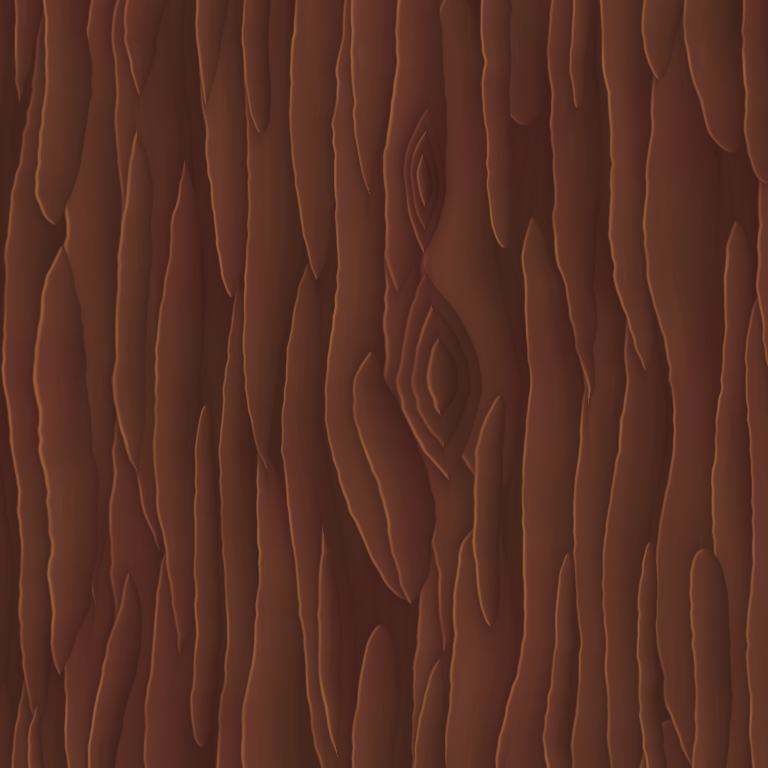
This texture is drawn by a Shadertoy shader. Its source:

```glsl
// Painted tree bark: long overlapping wooden strands with thin golden left rims.

#define DARK_BROWN vec3(0.245, 0.130, 0.098)
#define LIT_BROWN vec3(0.435, 0.245, 0.178)
#define GOLD vec3(0.600, 0.385, 0.200)
#define RIM_WIDTH 0.0021
#define RIM_GLOW 0.62
#define SHADOW_WIDTH 0.0085
#define SHADOW_DEPTH 0.50
#define WAVE 0.062
#define RAGGED 0.006
#define GRAIN 0.13

float hash(vec2 p) {
    return fract(sin(dot(p, vec2(127.1, 311.7))) * 43758.545);
}

float noise(vec2 p) {
    vec2 cell = floor(p), f = fract(p);
    f = f * f * (3.0 - 2.0 * f);
    return mix(mix(hash(cell), hash(cell + vec2(1, 0)), f.x),
               mix(hash(cell + vec2(0, 1)), hash(cell + vec2(1, 1)), f.x), f.y);
}

// Paints one strand over the tone; power sets how pointed its ends are.
void paintStrand(inout float tone, vec2 q, vec2 size, vec2 power, float tint) {
    vec2 u = max(abs(q / size), 1e-3);
    vec2 raised = pow(u, power);
    vec2 slope = power * raised / u / size;
    float steep = max(length(slope), 1e-3);
    float inside = (1.0 - raised.x - raised.y) / steep;
    float facing = -sign(q.x) * slope.x / steep;

    // Shadow cast on the strands below, deepest on the left
    float reach = max(-inside, 0.0) / SHADOW_WIDTH;
    tone *= 1.0 - SHADOW_DEPTH * exp(-reach) * mix(0.45, 1.0, smoothstep(-0.5, 0.5, facing));

    // Body falls from a lit left side to a dark right side
    float across = q.x / size.x;
    float body = mix(0.80, 0.27, smoothstep(-0.9, 1.0, across)) + tint;
    body -= 0.16 * exp(-max(inside, 0.0) / 0.005) * smoothstep(0.0, 0.7, -facing);

    // Golden rim, uneven along its length
    float offset = (inside - RIM_WIDTH) / RIM_WIDTH;
    float wear = 0.35 + 0.85 * noise(q * vec2(9.0, 23.0) + tint * 91.0);
    float lit = smoothstep(-0.25, 0.65, facing);
    body += RIM_GLOW * wear * lit * exp(-offset * offset);
    body += 0.13 * lit * exp(-max(inside, 0.0) / 0.007);

    float soft = max(0.0014, 0.8 / iResolution.y);
    tone = mix(tone, body, smoothstep(-soft, soft, inside));
}

// Scatters strands on a staggered grid; columns to the right overlap the left.
void paintLayer(inout float tone, vec2 p, vec2 spacing, vec2 thin, vec2 wide, float share, float seed) {
    float column = floor(p.x / spacing.x);
    for (int i = -2; i <= 2; i++) {
        float cx = column + float(i);
        float stagger = hash(vec2(cx, seed));
        float row = floor(p.y / spacing.y - stagger);
        for (int j = -1; j <= 1; j++) {
            vec2 id = vec2(cx, row + float(j)) + seed * 7.3;
            if (hash(id + 5.7) > share) continue;
            float a = hash(id), b = hash(id + 17.3), c = hash(id + 41.9);
            vec2 center = vec2(cx + 0.5 + 0.6 * (a - 0.5),
                               row + float(j) + 0.5 + stagger + 0.4 * (b - 0.5)) * spacing;
            vec2 q = p - center;
            vec2 size = mix(thin, wide, vec2(c, a));
            q.x += 0.045 * (b - 0.5) * q.y + 0.006 * sin(q.y * 13.0 + c * 6.3);
            vec2 power = vec2(mix(1.0, 2.2, b), mix(2.0, 6.5, b));
            paintStrand(tone, q, size, power, 0.18 * (hash(id + 63.1) - 0.5));
        }
    }
}

vec2 knotCenter(int i) {
    return vec2(0.57, 0.51 + 0.255 * float(i));
}

void mainImage(out vec4 fragColor, in vec2 fragCoord) {
    vec2 uv = fragCoord / iResolution.y;
    vec2 p = uv;

    // Shared flow: slow sway, ragged edges, swelling around knots
    p.x += WAVE * (noise(uv * vec2(4.5, 4.0) + 3.1) - 0.5);
    p.x += RAGGED * (noise(uv * vec2(14.0, 24.0)) - 0.5);
    p.x += 0.4 * RAGGED * (noise(uv * vec2(30.0, 75.0)) - 0.5);
    vec2 flow = p;
    for (int i = 0; i < 2; i++) {
        vec2 q = p - knotCenter(i);
        vec2 spread = q / vec2(0.09, 0.14);
        flow.x -= 0.55 * q.x * exp(-dot(spread, spread));
    }

    // Broad strands first, then slimmer ones on top
    float tone = 0.22;
    paintLayer(tone, flow, vec2(0.066, 0.80), vec2(0.030, 0.32), vec2(0.050, 0.54), 1.0, 1.0);
    paintLayer(tone, flow, vec2(0.098, 0.52), vec2(0.013, 0.13), vec2(0.030, 0.30), 0.72, 4.0);

    // Nested pointed rings of the knots
    for (int i = 0; i < 2; i++) {
        float scale = 1.0 - 0.3 * float(i);
        for (int ring = 0; ring < 3; ring++) {
            float shrink = scale * (1.0 - 0.31 * float(ring));
            vec2 q = p - knotCenter(i);
            paintStrand(tone, q, vec2(0.043, 0.135) * shrink, vec2(1.1, 1.9), -0.07 * float(ring));
        }
    }

    // Brushed fibres and broad patches of paint
    float fibre = noise(flow * vec2(150.0, 11.0)) + noise(flow * vec2(65.0, 7.0) + 9.0) - 1.0;
    float patches = noise(uv * vec2(24.0, 9.0) + 21.0) - 0.5;
    tone += GRAIN * (0.55 * fibre + 0.75 * patches);
    float scratch = smoothstep(0.83, 0.97, noise(flow * vec2(170.0, 14.0) + 40.0));
    tone += 0.10 * scratch * noise(uv * 12.0);

    vec3 color = mix(DARK_BROWN, LIT_BROWN, clamp(tone, 0.0, 1.0));
    color = mix(color, GOLD, clamp((tone - 0.9) * 1.3, 0.0, 0.85));
    color.g -= 0.012 * smoothstep(0.4, 0.8, noise(uv * vec2(13.0, 6.0) + 70.0));
    fragColor = vec4(color, 1.0);
}
```
